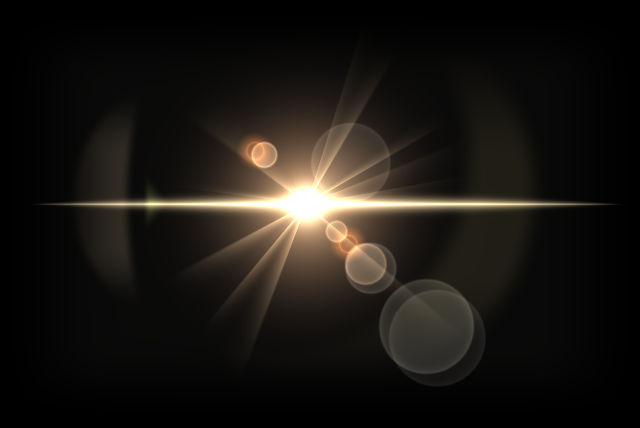
Reproduce this background procedurally as a Shadertoy shader.

```glsl
// Warm lens flare: a glowing star with a horizontal streak, rays and lens ghosts on black.

// Wedge of light: crisp at its start angle, fading across its signed width.
float ray(vec2 p, float angle, float width, float len) {
    vec2 dir = vec2(cos(angle), sin(angle));
    vec2 q = vec2(dot(p, dir), dir.x * p.y - dir.y * p.x);
    float t = atan(q.y, q.x + 1e-5) / width;
    float across = smoothstep(-0.12, 0.06, t) * pow(max(1.0 - t, 0.0), 1.6);
    return across * pow(max(1.0 - length(p) / len, 0.0), 1.2);
}

// Translucent disc with a brighter rim.
float ghost(vec2 p, float radius, float softness) {
    float d = length(p) - radius;
    float disc = 1.0 - smoothstep(-softness, softness, d);
    return disc * (0.65 + 0.6 * exp(-abs(d + softness) / (0.08 * radius)));
}

// Part of the outer circle left over beyond the inner circle.
float crescent(vec2 p, vec3 outer, vec3 inner, float softness) {
    float a = length(p - outer.xy) - outer.z;
    float b = length(p - inner.xy) - inner.z;
    return (1.0 - smoothstep(-softness, softness, a)) * smoothstep(-softness, softness, b);
}

void mainImage(out vec4 fragColor, in vec2 fragCoord) {
    vec2 uv = fragCoord / iResolution.xy;
    vec2 p = (fragCoord - 0.5 * iResolution.xy) / iResolution.y - vec2(-0.031, 0.023);
    float r = length(p);
    float pixel = 1.0 / iResolution.y;

    // Faint backdrop fading to black at the borders
    vec2 border = uv * (1.0 - uv);
    vec3 color = vec3(0.038, 0.037, 0.035)
        * smoothstep(0.0, 0.15, border.x) * smoothstep(0.02, 0.17, border.y);

    // Brown halo and hot core
    color += vec3(0.29, 0.215, 0.17) * exp(-pow(r / 0.215, 2.6));
    color += vec3(1.25, 1.0, 0.7) * exp(-r / 0.062);
    color += vec3(0.7, 0.7, 0.65) * exp(-r * r / 0.0016);

    // Rays: start angle, signed width, length, strength
    vec4 rays[11] = vec4[11](
        vec4(1.044, 0.22, 0.41, 0.42), vec4(1.263, -0.12, 0.45, 0.22),
        vec4(0.53, 0.13, 0.38, 0.42), vec4(0.378, -0.20, 0.41, 0.20),
        vec4(0.173, -0.10, 0.40, 0.20), vec4(2.496, -0.36, 0.36, 0.30),
        vec4(3.007, -0.10, 0.32, 0.18), vec4(-2.643, 0.22, 0.37, 0.50),
        vec4(-2.262, 0.14, 0.38, 0.50), vec4(-1.937, -0.18, 0.44, 0.42),
        vec4(-0.703, -0.17, 0.49, 0.30));
    for (int i = 0; i < 11; i++) {
        vec4 k = rays[i];
        color += vec3(1.0, 0.86, 0.64) * k.w * ray(p, k.x, k.y, k.z);
    }

    // Horizontal streak: wide tapered glow and a thin bright line
    float along = (p.x - 0.048) / 0.69;
    float taper = max(1.0 - along * along, 0.0) + 1e-4;
    float glow = taper * exp(-pow(abs(p.y) / (0.019 * taper), 2.0));
    float line = sqrt(taper) * exp(-abs(p.y) / (0.0045 * taper + 0.0006));
    color += vec3(0.52, 0.46, 0.34) * glow + vec3(0.85, 0.78, 0.62) * line;

    // Ghost discs: centre, radius, strength
    vec4 ghosts[9] = vec4[9](
        vec4(-0.120, 0.124, 0.034, 0.38), vec4(-0.099, 0.115, 0.031, 0.36),
        vec4(0.103, 0.097, 0.093, 0.09), vec4(0.070, -0.064, 0.026, 0.27),
        vec4(0.097, -0.093, 0.034, 0.40), vec4(0.138, -0.140, 0.049, 0.24),
        vec4(0.150, -0.150, 0.060, 0.15), vec4(0.280, -0.286, 0.111, 0.14),
        vec4(0.305, -0.313, 0.113, 0.08));
    for (int i = 0; i < 9; i++) {
        vec4 g = ghosts[i];
        bool isOrange = i == 0 || i == 4;
        vec3 tint = isOrange ? vec3(1.0, 0.52, 0.22)
            : g.z < 0.055 ? vec3(1.0, 0.82, 0.62) : vec3(0.95, 0.92, 0.86);
        float softness = isOrange ? 0.014 : max(0.003, pixel);
        color += tint * g.w * ghost(p - g.xy, g.z, softness);
    }

    // Large side crescents
    float left = crescent(p, vec3(-0.245, 0.01, 0.30), vec3(0.58, 0.01, 1.0), 0.016);
    left *= 1.0 - smoothstep(0.10, 0.26, abs(p.y - 0.01));
    color += vec3(0.15, 0.13, 0.10) * left * smoothstep(-0.60, -0.42, p.x);
    float right = crescent(p, vec3(0.08, 0.03, 0.45), vec3(-0.09, 0.11, 0.47), 0.035);
    right *= 1.0 - smoothstep(0.12, 0.42, abs(p.y + 0.03));
    color += vec3(0.085, 0.077, 0.045) * right;

    // Small greenish fan on the left
    vec2 f = p - vec2(-0.375, 0.003);
    float fan = smoothstep(-0.008, 0.012, f.x) * (1.0 - smoothstep(0.0, 0.06, f.x + 0.8 * abs(f.y)));
    color += vec3(0.22, 0.24, 0.12) * fan;

    fragColor = vec4(min(color, 1.0), 1.0);
}
```
